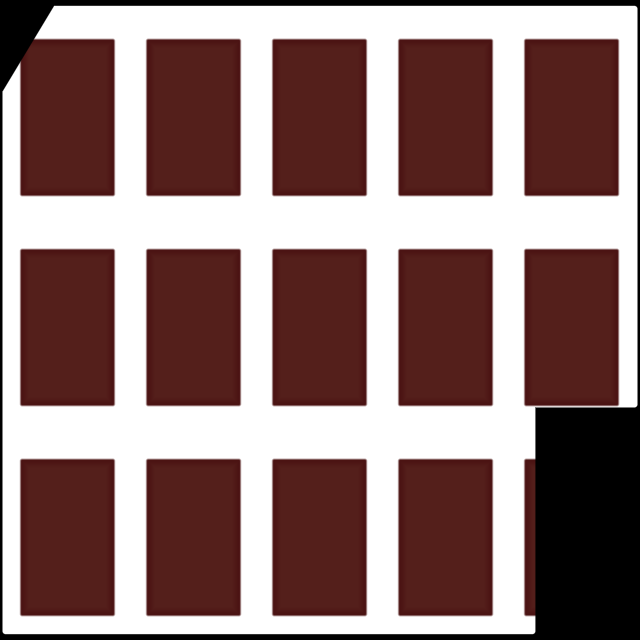
A WebGL 2 fragment shader for this pattern:

```glsl
#version 300 es
precision highp float;

uniform vec2 u_resolution;
out vec4 fragColor;

float roundedBox(vec2 p, vec2 halfSize, float radius) {
    vec2 q = abs(p) - halfSize + radius;
    return length(max(q, 0.0)) + min(max(q.x, q.y), 0.0) - radius;
}

float boxBetween(vec2 p, vec2 low, vec2 high, float radius) {
    return roundedBox(p - 0.5 * (low + high), 0.5 * (high - low), radius);
}

// Two overlapping slabs form the notched panel; a slanted plane trims one corner
float panelDistance(vec2 p) {
    float upper = boxBetween(p, vec2(0.0039, 0.3633), vec2(0.9961, 0.9909), 0.005);
    float left = boxBetween(p, vec2(0.0039, 0.0091), vec2(0.8366, 0.9909), 0.005);
    float slant = dot(p, vec2(-0.857, 0.516)) - 0.4388;
    return max(min(upper, left), slant);
}

// Nearest block in a grid of five columns and three rows
float blockDistance(vec2 p) {
    vec2 pitch = vec2(0.1969, 0.3281);
    vec2 origin = vec2(0.1055, 0.1602);
    vec2 cell = clamp(round((p - origin) / pitch), vec2(0.0), vec2(4.0, 2.0));
    return roundedBox(p - origin - cell * pitch, vec2(0.0736, 0.1224), 0.003);
}

void main() {
    vec2 uv = gl_FragCoord.xy / u_resolution;
    float pixel = 1.0 / min(u_resolution.x, u_resolution.y);

    // Block faces deepen to a redder rim
    float block = blockDistance(uv);
    vec3 faceColor = vec3(0.33, 0.122, 0.106);
    vec3 rimColor = vec3(0.29, 0.07, 0.07);
    vec3 blockColor = mix(faceColor, rimColor, smoothstep(-0.016, 0.0, block));

    // Soft block edges on the white panel
    float softness = max(0.0022, 0.75 * pixel);
    vec3 color = mix(blockColor, vec3(1.0), smoothstep(-softness, softness, block));

    // Black surround
    float panelMask = 1.0 - smoothstep(-0.75 * pixel, 0.75 * pixel, panelDistance(uv));
    fragColor = vec4(color * panelMask, 1.0);
}
```
